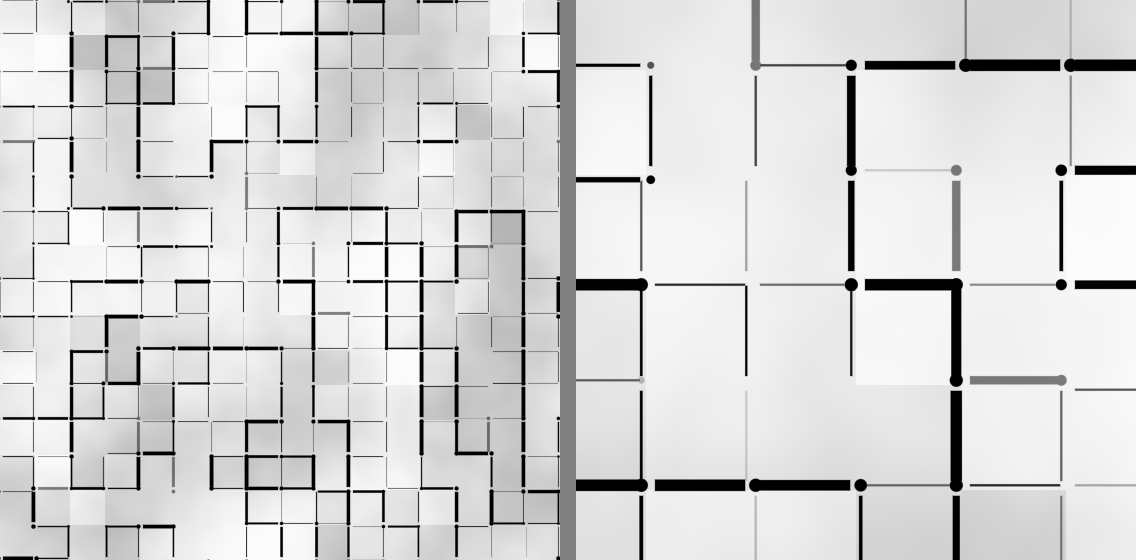
Left: the whole. Right: its middle third, enlarged.
This pattern is drawn by a Shadertoy shader. Its source:

```glsl
const float CELLS = 16.0;
const float WHITE = 0.985;
const float SHADE = 0.67;

float hash(vec2 p, float seed) {
    vec3 q = fract(vec3(p.xyx + seed * 7.31) * vec3(0.1031, 0.1030, 0.0973));
    q += dot(q, q.yzx + 33.33);
    return fract((q.x + q.y) * q.z);
}

// Dot product of a random lattice direction with the local offset
float slope(vec2 node, vec2 offset, float period, float seed) {
    float angle = 6.2832 * hash(mod(node, period), seed);
    return dot(vec2(cos(angle), sin(angle)), offset);
}

// Gradient noise that wraps after a whole number of lattice steps
float gradientNoise(vec2 uv, float period, float seed) {
    vec2 p = uv * period, i = floor(p), f = p - i;
    vec2 u = f * f * f * (f * (f * 6.0 - 15.0) + 10.0);
    vec2 e = vec2(1.0, 0.0);
    float low = mix(slope(i, f, period, seed), slope(i + e, f - e, period, seed), u.x);
    float high = mix(slope(i + e.yx, f - e.yx, period, seed),
                     slope(i + 1.0, f - 1.0, period, seed), u.x);
    return mix(low, high, u.y);
}

// Height of a cell; walls follow its whole-number contours
float level(vec2 cell) {
    vec2 uv = (cell + 0.5) / CELLS;
    return 2.8 * gradientNoise(uv, 4.0, 3.0) + 0.7 * gradientNoise(uv, 8.0, 5.0) + 0.35;
}

// Wall between two cells: sideways offset, half width, ink
vec3 wall(vec2 a, vec2 b) {
    float la = level(a), lb = level(b), rise = lb - la;
    vec2 id = mod(a + b, 2.0 * CELLS);
    float chance = hash(id, 11.0);
    float offset = 0.045 * sign(rise);
    if (floor(la) != floor(lb)) {
        float weight = smoothstep(0.05, 0.85, abs(rise));
        return vec3(offset, mix(0.012, 0.055, weight), 1.0);
    }
    if (chance > 0.97) return vec3(offset, 0.04, 0.5);
    float ink = chance < 0.55 ? 0.15 + 0.85 * hash(id, 17.0) : 0.0;
    return vec3(offset, 0.011, ink);
}

vec3 wallAcross(vec2 node, vec2 axis) {
    return wall(node - axis, node);
}

float cover(float dist, float pixel) {
    return smoothstep(pixel, -pixel, dist);
}

// Bar along a cell side, trimmed shortly before its nodes
float bar(float across, float along, vec3 w, float pixel) {
    float ends = abs(along - 0.515) - 0.43;
    return w.z * cover(max(abs(across - w.x) - w.y, ends), pixel);
}

vec3 heavier(vec3 a, vec3 b) {
    return a.y * a.z > b.y * b.z ? a : b;
}

// Round joint where inked walls meet
float joint(vec2 p, vec2 node, float pixel) {
    vec2 ex = vec2(1.0, 0.0), ey = vec2(0.0, 1.0);
    vec3 v = heavier(wallAcross(node, ex), wall(node - ex - ey, node - ey));
    vec3 h = heavier(wallAcross(node, ey), wall(node - ey - ex, node - ex));
    vec3 w = heavier(v, h);
    float radius = 0.022 + 0.75 * w.y;
    float shown = w.z * smoothstep(0.011, 0.018, w.y);
    return shown * cover(length(p - node - vec2(v.x, h.x)) - radius, pixel);
}

// Soft clouds stepped by the cell's contour band
float paper(vec2 uv, vec2 cell) {
    float band = (floor(level(cell)) + 0.15) / 2.8;
    float cloud = gradientNoise(uv, 3.0, 23.0) + 0.16 * gradientNoise(uv, 12.0, 29.0)
                + 0.08 * gradientNoise(uv, 24.0, 31.0);
    float pick = hash(mod(cell, CELLS), 37.0);
    float patchShift = 0.25 * (step(0.94, pick) - step(pick, 0.07));
    float dark = 0.5 * band + 0.9 * cloud + patchShift;
    return mix(WHITE, SHADE, smoothstep(-0.5, 0.85, dark));
}

void mainImage(out vec4 fragColor, in vec2 fragCoord) {
    vec2 uv = fragCoord / iResolution.xy;
    vec2 p = uv * CELLS;
    vec2 cell = floor(p), node = floor(p + 0.5), f = p - cell;
    float pixel = 0.8 * CELLS / min(iResolution.x, iResolution.y);

    // Nearest upright and level walls, then the joint
    vec3 upright = wallAcross(vec2(node.x, cell.y), vec2(1.0, 0.0));
    vec3 flat_ = wallAcross(vec2(cell.x, node.y), vec2(0.0, 1.0));
    float ink = max(bar(p.x - node.x, f.y, upright, pixel),
                    bar(p.y - node.y, f.x, flat_, pixel));
    ink = max(ink, joint(p, node, pixel));

    fragColor = vec4(vec3(paper(uv, cell) * (1.0 - ink)), 1.0);
}
```
